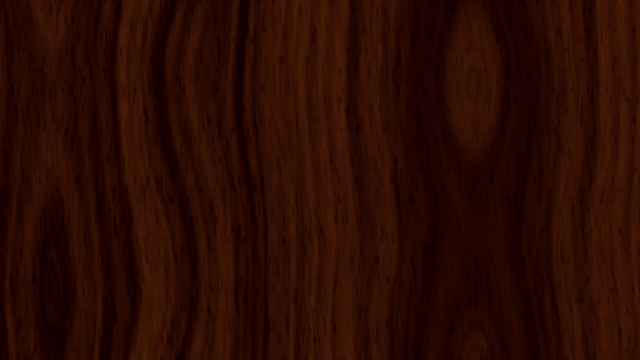
Reproduce this texture procedurally as a Shadertoy shader.

```glsl
// Dark polished wood: wavy upright grain flowing around long oval knots.

float hash(vec2 p) {
    return fract(sin(dot(p, vec2(127.1, 311.7))) * 43758.5453);
}

float noise(vec2 p) {
    vec2 cell = floor(p);
    vec2 f = fract(p);
    f = f * f * (3.0 - 2.0 * f);
    float low = mix(hash(cell), hash(cell + vec2(1.0, 0.0)), f.x);
    float high = mix(hash(cell + vec2(0.0, 1.0)), hash(cell + 1.0), f.x);
    return mix(low, high, f.y);
}

float signedNoise(vec2 p) {
    return 2.0 * noise(p) - 1.0;
}

// Soft bump of the given centre and width.
float band(float x, float centre, float width) {
    float d = (x - centre) / width;
    return exp(-d * d);
}

// Distance to a chain of long ovals stacked along an upright axis.
float knotDistance(vec2 p, vec2 centre, float pinch, float frequency) {
    vec2 d = p - centre;
    return length(vec2(d.x, pinch * sin(frequency * d.y)));
}

// Gentle sideways drift of the grain.
vec2 warp(vec2 p) {
    float drift = 0.015 * signedNoise(p * vec2(2.5, 2.8) + 4.0);
    drift += 0.005 * signedNoise(p * vec2(11.0, 7.0) + 9.0);
    return p + vec2(drift, 0.0);
}

// Growth coordinate: rises from the left knots to the right knots.
float growth(vec2 p) {
    float left = knotDistance(p, vec2(0.14, 0.2), 0.09, 2.9);
    float right = 1.18 - knotDistance(p, vec2(1.32, 0.77), 0.1, 3.9);
    float u = mix(left, right, smoothstep(0.5, 0.95, p.x));
    float bulge = 0.05 * band(p.x, 0.49, 0.15);
    return u - bulge * cos(6.0 * (p.y - 0.26));
}

// Light and dark growth lines of several widths.
float growthLines(float u, float y) {
    float lines = 0.20 * signedNoise(vec2(u * 15.0, y * 0.6));
    lines += 0.23 * signedNoise(vec2(u * 38.0, y * 0.8 + 5.0));
    lines += 0.18 * signedNoise(vec2(u * 85.0, y + 11.0));
    return lines;
}

// Broad tone: brown sapwood, narrow dark seams and a deep red heart.
float broadTone(float u, float y) {
    float tone = mix(0.55, 0.72, smoothstep(0.5, 0.64, u));
    tone -= 0.14 * band(u, 0.9, 0.12);
    tone -= 0.16 * (1.0 - smoothstep(0.03, 0.08, u));
    tone -= 0.44 * band(u, 0.15, 0.020);
    tone -= 0.42 * band(u, 0.21, 0.014);
    tone -= 0.45 * band(u, 0.365, 0.016);
    tone -= 0.55 * band(u, 0.55, 0.014);
    tone -= 0.35 * band(u, 0.585, 0.006);
    float lens = smoothstep(1.09, 1.13, u) * mix(0.3, 0.8, smoothstep(0.2, 0.6, y));
    float heart = smoothstep(0.93, 1.03, u) * (1.0 - lens);
    return tone - 0.53 * heart;
}

// Fine upright fibres with short dark pores.
float fibres(vec2 p) {
    float streaks = 0.13 * signedNoise(p * vec2(150.0, 20.0));
    streaks += 0.06 * signedNoise(p * vec2(60.0, 5.0) + 21.0);
    float pores = smoothstep(0.66, 0.95, noise(p * vec2(170.0, 36.0) + 37.0));
    return streaks - 0.26 * pores;
}

vec3 woodColour(float tone) {
    vec3 heartRed = vec3(0.08, -0.012, -0.004);
    vec3 warmBrown = vec3(0.29, 0.112, 0.022);
    return max(mix(heartRed, warmBrown, clamp(tone, 0.0, 1.2)), 0.0);
}

void mainImage(out vec4 fragColor, in vec2 fragCoord) {
    vec2 p = fragCoord / iResolution.y;
    vec2 bent = warp(p);
    float u = growth(bent);

    // Growth lines fade inside the deep red heart.
    float contrast = 1.0 - 0.55 * band(u, 1.06, 0.08);
    float tone = broadTone(u, p.y) + contrast * growthLines(u, p.y);
    tone += contrast * fibres(bent + vec2(0.03 * p.y, 0.0));

    fragColor = vec4(woodColour(tone), 1.0);
}
```
